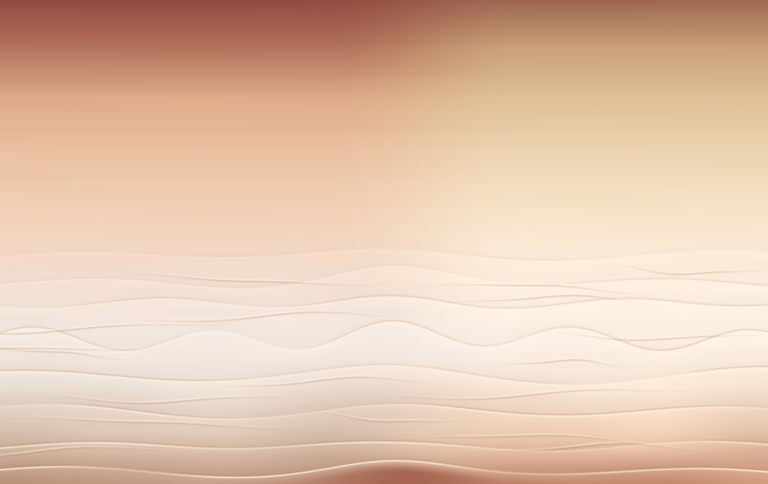
This background is drawn by a Shadertoy shader. Its source:

```glsl
// Warm dusk sky over pale, paper-like dunes with thin embossed crests.
// Two vertical colour ramps blend across the canvas; looped crest curves,
// mirrored about a central axis, add light rims, soft shade and haze.

const int STOPS = 11;
const vec3 LEFT_RAMP[STOPS] = vec3[STOPS](   // top to bottom
    vec3(.57, .29, .25), vec3(.70, .45, .36), vec3(.865, .665, .54),
    vec3(.91, .745, .62), vec3(.94, .80, .69), vec3(.95, .84, .755),
    vec3(.95, .88, .83), vec3(.95, .91, .88), vec3(.925, .88, .84),
    vec3(.86, .77, .70), vec3(.77, .62, .53));
const vec3 RIGHT_RAMP[STOPS] = vec3[STOPS](
    vec3(.62, .40, .32), vec3(.79, .63, .47), vec3(.87, .75, .59),
    vec3(.92, .82, .68), vec3(.96, .875, .76), vec3(.98, .915, .83),
    vec3(.99, .935, .875), vec3(.99, .94, .89), vec3(.965, .90, .83),
    vec3(.91, .78, .68), vec3(.79, .58, .47));

// Each crest: base height, central hump, ripple size, ripple frequency
const int CRESTS = 8;
const vec4 CREST[CRESTS] = vec4[CRESTS](
    vec4(.472, .004, .008, 15.0), vec4(.415, .026, .008, 17.0),
    vec4(.370, .012, .008, 21.0), vec4(.298, .012, .022, 27.0),
    vec4(.222, .008, .014, 13.0), vec4(.148, .006, .012, 14.0),
    vec4(.080, -.006, .009, 16.0), vec4(.024, .018, .008, 15.0));

const int FINE_LINES = 18;
const float AXIS = .51;
const float HUMP_WIDTH = .10;
const float RIM_WIDTH = .0022;
const float SHADE_DEPTH = .022;
const vec3 RIM_LIGHT = vec3(1.0, .965, .90);
const vec3 CREASE = vec3(.70, .50, .37);
const vec3 MIST = vec3(.965, .93, .905);
const vec3 HOLLOW = vec3(.86, .74, .65);
const vec3 EMBER = vec3(.63, .36, .28);

float hash(vec2 p) {
    return fract(sin(dot(p, vec2(127.1, 311.7))) * 43758.5453);
}

float noise(vec2 p) {
    vec2 i = floor(p), f = fract(p);
    f = f * f * (3.0 - 2.0 * f);
    return mix(mix(hash(i), hash(i + vec2(1, 0)), f.x),
               mix(hash(i + vec2(0, 1)), hash(i + vec2(1, 1)), f.x), f.y);
}

float bell(float x) {
    return exp(-x * x);
}

vec3 backdrop(vec2 uv) {
    float t = clamp(1.0 - uv.y, 0.0, 1.0) * float(STOPS - 1);
    int i = min(int(t), STOPS - 2);
    float f = t - float(i);
    vec3 left = mix(LEFT_RAMP[i], LEFT_RAMP[i + 1], f);
    vec3 right = mix(RIGHT_RAMP[i], RIGHT_RAMP[i + 1], f);
    return mix(left, right, smoothstep(.42, .68, uv.x));
}

float crestHeight(vec4 crest, float x) {
    float d = abs(x - AXIS);
    float hump = crest.y * bell(d / HUMP_WIDTH);
    float drift = .004 * sin(9.0 * x + crest.x * 50.0);
    return crest.x + hump + crest.z * cos(d * crest.w) + drift;
}

float stroke(float dist, float width) {
    return bell(dist / max(width, 1.0 / iResolution.y));
}

void mainImage(out vec4 fragColor, in vec2 fragCoord) {
    vec2 uv = fragCoord / iResolution.xy;
    float d = abs(uv.x - AXIS);
    vec3 color = backdrop(uv);

    // Faint horizontal grain and soft tonal patches on the dunes
    color += .010 * (noise(uv * vec2(4.0, 90.0)) - .5);
    float ground = smoothstep(.30, .04, uv.y);
    color += ground * vec3(.10, .12, .12) * (noise(uv * vec2(7.0, 10.0)) - .5);

    // Pale mist on the middle slopes, warm shade under the central dune
    float mistBand = bell((uv.y - .265) / .05) * bell(d / .28);
    color = mix(color, MIST, .45 * mistBand);
    float hollowShade = bell(d / .16) * bell((uv.y - .16) / .06);
    color = mix(color, HOLLOW, .40 * hollowShade);

    // Main crests: bright rim, dark crease, soft light below and shade above
    for (int i = 0; i < CRESTS; i++) {
        float id = float(i);
        float depth = crestHeight(CREST[i], uv.x) - uv.y;
        float below = smoothstep(-.001, .001, depth);
        float worn = smoothstep(.15, .8, noise(vec2(uv.x * 6.0, id * 7.3)));
        float strength = mix(.35, .85, id / float(CRESTS - 1));
        float falloff = exp(-abs(depth) / SHADE_DEPTH);
        color += below * strength * .035 * falloff;
        color -= (1.0 - below) * falloff * strength * vec3(.025, .035, .04);
        color = mix(color, CREASE, stroke(depth + .003, RIM_WIDTH) * worn * strength * .38);
        color = mix(color, RIM_LIGHT, stroke(depth, RIM_WIDTH) * strength * (.35 + .5 * worn));
    }

    // Short scattered creases, each fading out at both ends
    for (int i = 0; i < FINE_LINES; i++) {
        float id = float(i);
        float center = hash(vec2(id, 3.0));
        float base = mix(.045, .45, (id + hash(vec2(id, 5.0))) / float(FINE_LINES));
        float span = mix(.07, .17, hash(vec2(id, 8.0)));
        float x = (uv.x - center) / span;
        float dist = uv.y - base - .009 * sin(x * 1.8 + id) - .003 * sin(x * 4.0);
        float fade = bell(x * 1.2);
        color = mix(color, CREASE, .28 * fade * stroke(dist, .0017));
        color = mix(color, RIM_LIGHT, .40 * fade * stroke(dist - .0035, .0020));
    }

    // Ember-toned earth below the lowest central crest
    float lowest = crestHeight(CREST[CRESTS - 1], uv.x) - uv.y;
    float earth = smoothstep(-.002, .025, lowest) * bell((uv.x - .53) / .13);
    color = mix(color, EMBER, .85 * earth);

    fragColor = vec4(clamp(color, 0.0, 1.0), 1.0);
}
```
